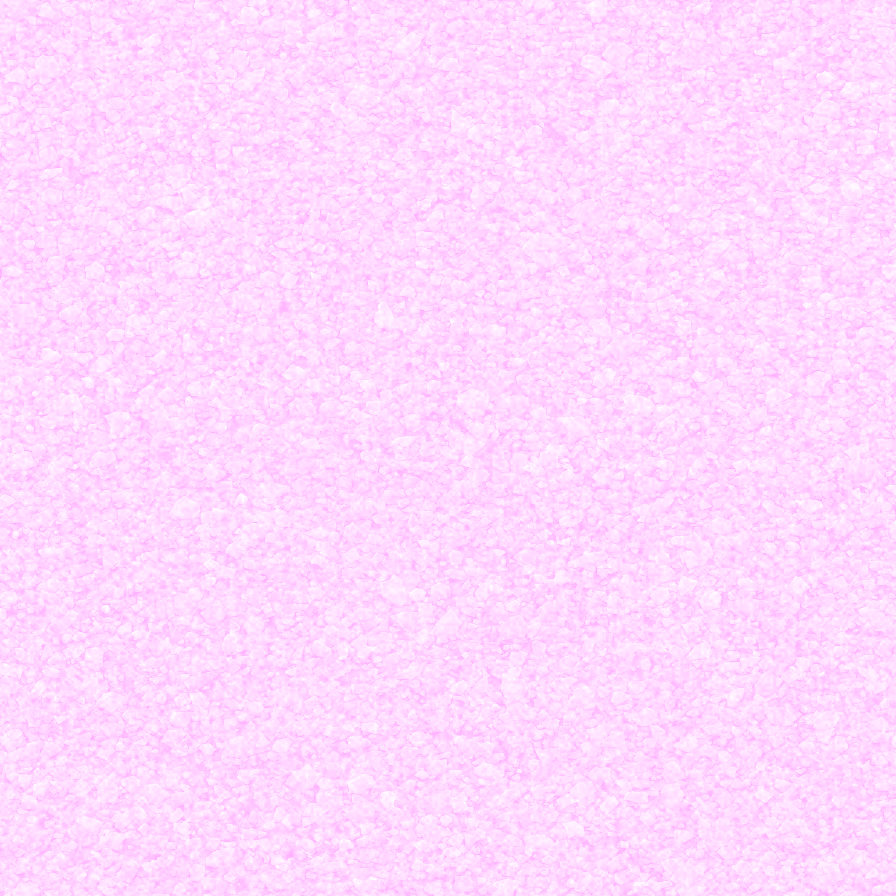
A Shadertoy shader for this texture:

```glsl
// Fine pale pink gravel: ragged angular chips of several sizes packed over grit.

float hash(vec2 p) {
    return fract(sin(dot(p, vec2(127.1, 311.7))) * 43758.5453);
}

float noise(vec2 p) {
    vec2 i = floor(p), f = fract(p);
    f = f * f * (3.0 - 2.0 * f);
    return mix(mix(hash(i), hash(i + vec2(1, 0)), f.x),
               mix(hash(i + vec2(0, 1)), hash(i + vec2(1, 1)), f.x), f.y);
}

// Signed distance to an irregular convex chip with six random sides
float chip(vec2 p, vec2 id, float radius) {
    float d = -1.0;
    float turn = 6.2832 * hash(id + 3.7);
    for (int i = 0; i < 6; i++) {
        float k = float(i);
        float a = turn + (k + 0.85 * hash(id + 5.1 * k + 0.3)) * 1.0472;
        float reach = radius * (0.6 + 0.7 * hash(id + 2.3 * k + 9.2));
        d = max(d, dot(p, vec2(cos(a), sin(a))) - reach);
    }
    return d;
}

// Paints one layer of scattered chips over the tone so far
float chipLayer(float tone, vec2 uv, float cells, float density, float brightness) {
    vec2 p = uv * cells;
    vec2 home = floor(p);
    float pixel = cells / iResolution.y;
    // Ragged outlines, broken crevices and mottled faces
    float ragged = 0.13 * (noise(uv * 170.0 + cells) - 0.5);
    float gap = smoothstep(0.15, 0.75, noise(uv * 120.0 + cells + 17.0));
    float mottle = 0.05 * (noise(uv * 130.0 + cells + 41.0) - 0.5);
    for (int y = -1; y <= 1; y++) {
        for (int x = -1; x <= 1; x++) {
            vec2 cell = home + vec2(x, y);
            vec2 id = cell + cells * 1.37;
            if (hash(id + 0.9) > density) continue;
            vec2 q = p - cell - vec2(hash(id + 1.3), hash(id + 7.9));
            // Mild stretch, mostly lying sideways with a slight tilt
            q.y += 0.4 * q.x * (hash(id + 4.4) - 0.6);
            q *= vec2(0.85, 0.9 + 0.5 * hash(id + 6.6));
            float d = chip(q, id, 0.34 + 0.26 * hash(id + 8.5)) + ragged;

            // Thin dark crevice, heavier below the chip
            float crevice = gap * (1.0 - smoothstep(0.0, 0.05 + pixel, d));
            tone -= crevice * (q.y < 0.0 ? 0.085 : 0.04);

            // Chip face: own tone, soft slope and a lit upper rim
            float face = brightness + mottle + 0.055 * (hash(id + 2.8) - 0.5);
            face += 0.03 * dot(q, vec2(-0.4, 0.9));
            face += 0.02 * smoothstep(-0.16, -0.03, d) * sign(q.y + 0.1);
            tone = mix(tone, face, 1.0 - smoothstep(-0.6 * pixel, 0.4 * pixel, d));
        }
    }
    return max(tone, 0.71);
}

void mainImage(out vec4 fragColor, in vec2 fragCoord) {
    vec2 uv = fragCoord / iResolution.y;

    // Busy grit between the chips
    float tone = 0.83 + 0.15 * (noise(uv * 165.0) - 0.5);
    tone += 0.09 * (noise(uv * 290.0 + 53.0) - 0.5);

    // Small chips first, larger ones on top
    tone = chipLayer(tone, uv, 139.0, 0.50, 0.866);
    tone = chipLayer(tone, uv, 97.0, 0.42, 0.870);
    tone = chipLayer(tone, uv, 67.0, 0.34, 0.876);
    tone = chipLayer(tone, uv, 47.0, 0.13, 0.878);

    // Surface grain and sparse glints
    tone += 0.10 * (noise(uv * 310.0 + 31.0) - 0.5);
    tone += 0.05 * (noise(uv * 150.0 + 71.0) - 0.5);
    tone += 0.05 * smoothstep(0.84, 0.97, noise(uv * 210.0 + 11.0));

    fragColor = vec4(1.0, clamp(tone, 0.69, 0.98), 1.0, 1.0);
}
```
